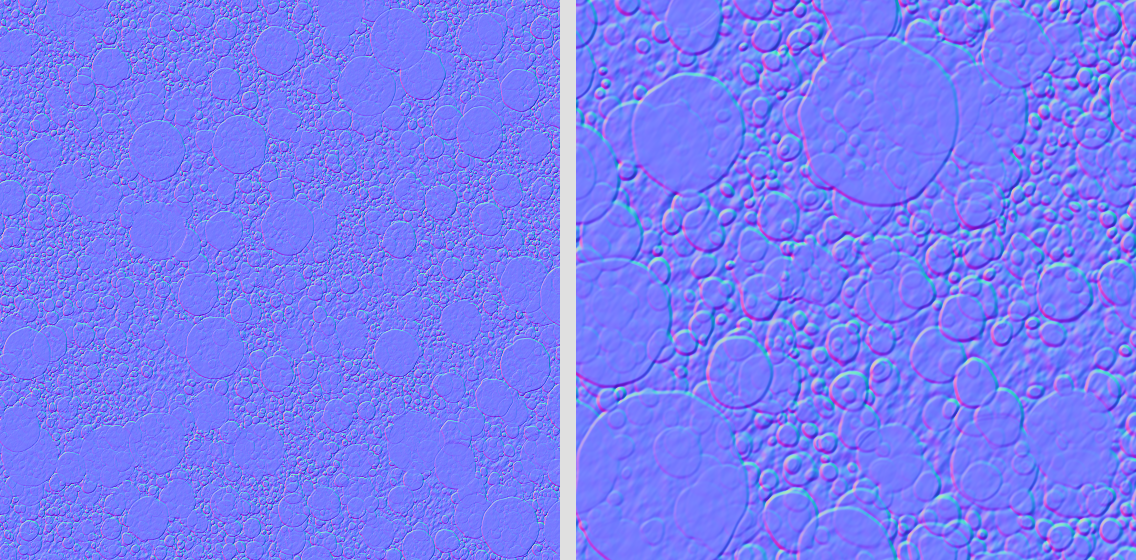
Left, the full canvas; right, a detail of the centre.
Reproduce this texture map procedurally as a Shadertoy shader.

```glsl
#define LAYERS 6          // crater sizes, small to large
#define FINEST 98.0       // cells across the canvas in the finest layer
#define SHRINK 0.62       // cell count ratio between layers
#define WALL 0.0021       // width of a crater wall
#define DEPTH 0.0014      // drop from ground to floor
#define RIM 0.0005        // height of the raised lip
#define GRAIN 0.0017      // height of the ground roughness
#define GRAIN_FREQ 190.0
#define WARP 0.0045       // unevenness of the outlines
#define STEP 0.0007       // distance of the slope samples
#define DUST 0.16         // share of the grain lying on every floor
#define TILT vec2(-0.07, -0.035)

float hash(vec2 p) {
    return fract(sin(dot(p, vec2(127.1, 311.7))) * 43758.5453);
}

float noise(vec2 p) {
    vec2 i = floor(p), f = fract(p);
    f = f * f * (3.0 - 2.0 * f);
    return mix(mix(hash(i), hash(i + vec2(1, 0)), f.x),
               mix(hash(i + vec2(0, 1)), hash(i + vec2(1, 1)), f.x), f.y);
}

// Rough ground, drawn out along a steep diagonal
float ground(vec2 p) {
    vec2 q = mat2(0.82, 0.57, -0.57, 0.82) * p;
    q *= GRAIN_FREQ * vec2(1.15, 0.7);
    return GRAIN * (noise(q) + 0.45 * noise(q * 2.1 + 17.0) - 0.72);
}

// Stamps one layer of craters into height h; each replaces what lies below
float stampCraters(vec2 p, float h, float cells, float layer) {
    vec2 home = floor(p * cells);
    float size = layer / float(LAYERS - 1);
    for (int y = -1; y <= 1; y++)
    for (int x = -1; x <= 1; x++) {
        vec2 id = home + vec2(x, y);
        vec2 seed = id + 37.0 * layer;
        vec2 jitter = vec2(hash(seed + 3.1), hash(seed + 7.7));
        vec2 center = (id + 0.5 + 0.8 * (jitter - 0.5)) / cells;

        // Small craters gather in packed clusters, large ones are sparse
        float cluster = smoothstep(0.2, 0.75, noise(center * 11.0 + 5.0 * layer));
        float chance = mix(0.15 + 0.85 * cluster, 0.45, size);
        if (hash(seed + 11.3) > chance) continue;

        float radius = mix(0.3, 0.5, hash(seed + 19.9)) / cells;
        float d = length((p - center) * vec2(1.04, 0.96)) - radius;
        float inside = 1.0 - smoothstep(-WALL, 0.0, d);
        float keep = mix(0.6, 0.2, size) * mix(0.6, 1.4, hash(seed + 23.5));
        float strength = mix(0.2, 1.2, hash(seed + 29.2));
        h = mix(h, keep * h - DEPTH * strength, inside);
        float lip = d / (0.6 * WALL);
        h += RIM * (0.4 + 0.6 * strength) * exp(-lip * lip);
    }
    return h;
}

float height(vec2 p) {
    float grain = ground(p), h = grain;
    p += WARP * (vec2(noise(p * 60.0), noise(p * 60.0 + 31.0)) - 0.5);
    float cells = FINEST;
    for (int i = 0; i < LAYERS; i++) {
        h = stampCraters(p, h, cells, float(i));
        cells *= SHRINK;
    }
    return h + DUST * grain;
}

void mainImage(out vec4 fragColor, in vec2 fragCoord) {
    vec2 p = fragCoord / iResolution.y;

    // Slope by central differences
    vec2 e = vec2(STEP, 0.0);
    vec2 slope = vec2(height(p + e.xy) - height(p - e.xy),
                      height(p + e.yx) - height(p - e.yx)) / (2.0 * STEP);

    // Encode the normal, green pointing down
    vec3 normal = normalize(vec3(vec2(-slope.x, slope.y) + TILT, 1.0));
    fragColor = vec4(0.5 + 0.5 * normal, 1.0);
}
```
